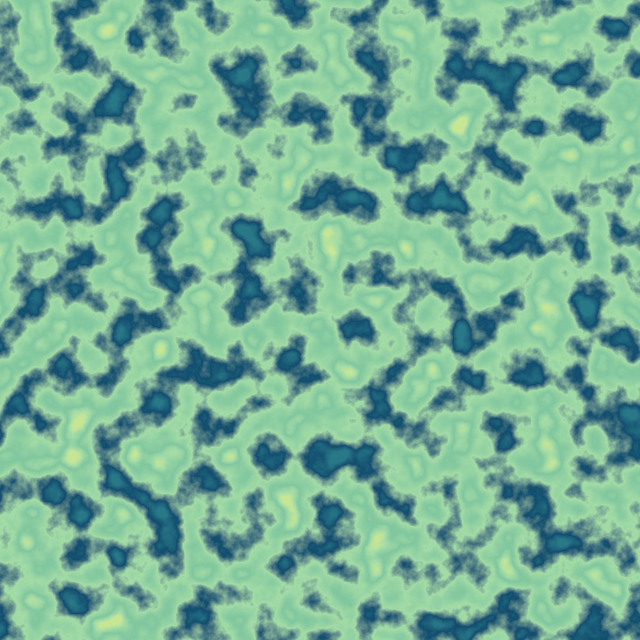
Write a WebGL 1 fragment shader that draws this texture.

```glsl
precision highp float;

uniform vec2 u_resolution;

// Field shape
const float CELLS = 15.0;         // coarse noise cells across the canvas
const int OCTAVES = 5;
const float GAIN = 0.46;
const float LACUNARITY = 2.03;
const float FIELD_SCALE = 4.25;   // brings the field to unit deviation
const float TURN = 0.65;          // rotation between octaves, radians

// Ramp colours, from the deepest cores to the highest peaks
const vec3 CORE_TEAL = vec3(0.16, 0.47, 0.53);
const vec3 NAVY = vec3(0.07, 0.30, 0.43);
const vec3 SLATE = vec3(0.36, 0.53, 0.535);
const vec3 LIGHT_GREEN = vec3(0.64, 0.86, 0.65);
const vec3 SEA_GREEN = vec3(0.50, 0.775, 0.62);
const vec3 PEAK_YELLOW = vec3(0.78, 0.90, 0.58);

// Ramp stops, in deviations of the field
const float CORE_STOP = -2.5;
const float NAVY_STOP = -1.5;
const float SLATE_STOP = -0.76;
const float LIGHT_STOP = 0.08;
const float SEA_STOP = 1.45;
const float RIM_STOP = 2.2;
const float PEAK_STOP = 2.7;

// Fine detail is strongest in the mid tones
const float DETAIL_CENTRE = -0.6;
const float DETAIL_SPREAD = 1.3;
const float DETAIL_FLOOR = 0.4;

float hash(vec2 p) {
  return fract(sin(dot(p, vec2(127.1, 311.7))) * 43758.5453);
}

vec2 gradient(vec2 cell) {
  float angle = 6.28318 * hash(cell);
  return vec2(cos(angle), sin(angle));
}

float gradientNoise(vec2 p) {
  vec2 cell = floor(p);
  vec2 f = p - cell;
  vec2 fade = f * f * f * (f * (f * 6.0 - 15.0) + 10.0);
  vec2 e = vec2(1.0, 0.0);
  float a = dot(gradient(cell), f);
  float b = dot(gradient(cell + e.xy), f - e.xy);
  float c = dot(gradient(cell + e.yx), f - e.yx);
  float d = dot(gradient(cell + e.xx), f - e.xx);
  return mix(mix(a, b, fade.x), mix(c, d, fade.x), fade.y);
}

float cloudField(vec2 p) {
  float c = cos(TURN);
  float s = sin(TURN);
  mat2 nextOctave = LACUNARITY * mat2(c, s, -s, c);
  float coarse = 0.0;
  float detail = 0.0;
  float amplitude = FIELD_SCALE;
  for (int i = 0; i < OCTAVES; i++) {
    float n = amplitude * gradientNoise(p);
    if (i < 2) coarse += n;
    else detail += n;
    amplitude *= GAIN;
    p = nextOctave * p + vec2(17.3, 9.1);
  }
  float offset = (coarse - DETAIL_CENTRE) / DETAIL_SPREAD;
  return coarse + detail * mix(DETAIL_FLOOR, 1.0, exp(-offset * offset));
}

// Linear blend position between two stops
float between(float low, float high, float v) {
  return clamp((v - low) / (high - low), 0.0, 1.0);
}

vec3 ramp(float v) {
  vec3 color = mix(CORE_TEAL, NAVY, between(CORE_STOP, NAVY_STOP, v));
  color = mix(color, SLATE, between(NAVY_STOP, SLATE_STOP, v));
  color = mix(color, LIGHT_GREEN, between(SLATE_STOP, LIGHT_STOP, v));
  color = mix(color, SEA_GREEN, between(LIGHT_STOP, SEA_STOP, v));
  color = mix(color, LIGHT_GREEN, between(SEA_STOP, RIM_STOP, v));
  return mix(color, PEAK_YELLOW, between(RIM_STOP, PEAK_STOP, v));
}

void main() {
  vec2 uv = gl_FragCoord.xy / u_resolution.y;
  float v = cloudField(uv * CELLS + vec2(3.7, 5.2));
  gl_FragColor = vec4(ramp(v), 1.0);
}
```
